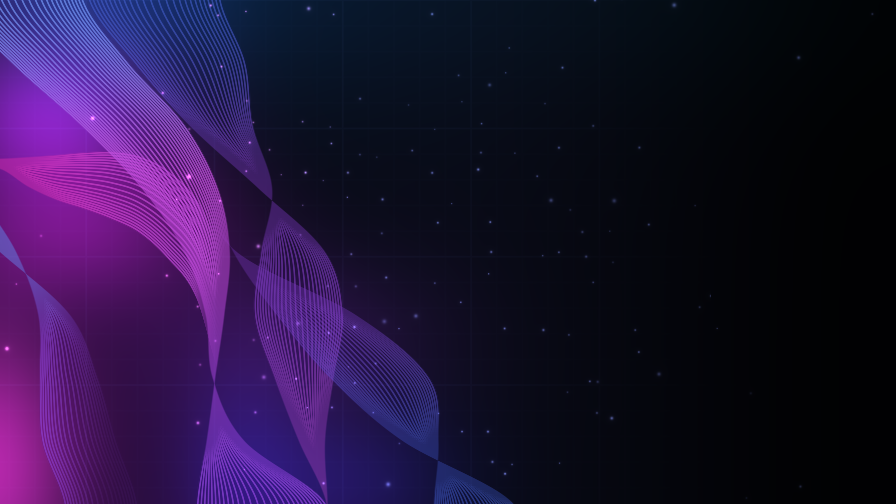
A Shadertoy shader for this background:

```glsl
const vec3 NAVY = vec3(0.032, 0.040, 0.085);
const vec3 INK = vec3(0.004, 0.005, 0.010);
const vec3 PLUM = vec3(0.15, 0.045, 0.22);
const vec3 SKY = vec3(0.46, 0.60, 0.98);
const vec3 BLUE = vec3(0.27, 0.38, 0.82);
const vec3 VIOLET = vec3(0.58, 0.28, 0.88);
const vec3 ORCHID = vec3(0.82, 0.34, 0.92);
const vec3 MAGENTA = vec3(0.88, 0.22, 0.76);

vec2 hash2(vec2 c) {
    vec3 q = fract(c.xyx * vec3(0.1031, 0.1030, 0.0973));
    q += dot(q, q.yzx + 33.33);
    return fract((q.xx + q.yz) * q.zy);
}

float glow(vec2 p, vec2 centre, vec2 radius) {
    vec2 d = (p - centre) / radius;
    return exp(-dot(d, d));
}

// Smooth curve through nine evenly spaced values, u runs from 0 to 8
float spline(float e[9], float u) {
    int i = clamp(int(floor(u)), 0, 7);
    float t = clamp(u - float(i), 0.0, 1.0);
    float a = e[max(i - 1, 0)], b = e[i], c = e[i + 1], d = e[min(i + 2, 8)];
    return b + 0.5 * t * (c - a + t * (2.0 * a - 5.0 * b + 4.0 * c - d
         + t * (3.0 * (b - c) + d - a)));
}

// Threads bunched towards two edges: x = line mask, y = body mask
vec2 ribbon(float across, float a, float b, float count) {
    float px = 1.0 / iResolution.y;
    float span = b - a;
    float t = (across - a) / (abs(span) < 1e-4 ? 1e-4 : span);
    float n = count * (t + 0.055 * sin(6.2832 * t));
    float body = smoothstep(-px, px, min(across - min(a, b), max(a, b) - across));
    float density = length(vec2(dFdx(n), dFdy(n)));
    float d = abs(fract(n) - 0.5) / max(density, 1e-4);
    float halfWidth = max(0.0012 / px - 0.3, 0.0);
    float line = 1.0 - smoothstep(halfWidth, halfWidth + 1.0, d);
    line = mix(line, 0.62, smoothstep(0.42, 0.85, density));
    return vec2(line, 1.0) * body;
}

// Saturated film below, bright threads above
vec3 weave(vec3 col, vec2 threads, vec3 tint, float lineAlpha, float fillAlpha) {
    col = mix(col, tint * tint * 0.75, threads.y * fillAlpha);
    return mix(col, tint, threads.x * lineAlpha);
}

vec3 threeStop(vec3 a, vec3 b, vec3 c, float t) {
    return mix(mix(a, b, smoothstep(0.0, 0.38, t)), c, smoothstep(0.5, 1.0, t));
}

// One sparkle at most in each cell
float sparkle(vec2 p, float cell, float chance, float size) {
    vec2 id = floor(p / cell);
    vec2 r = hash2(id + 17.0), s = hash2(id + 71.0);
    float d = length(p - (id + 0.2 + 0.6 * r) * cell);
    float wanted = size * (0.6 + 0.6 * s.y);
    float radius = max(wanted, 0.65 / iResolution.y);
    float shape = exp(-d * d / (radius * radius)) + 0.15 * exp(-d / (radius * 1.5));
    return shape * wanted / radius * step(s.x, chance) * (0.3 + 0.7 * r.y);
}

float gridLine(vec2 p, float pitch) {
    vec2 d = abs(fract(p / pitch + 0.5) - 0.5) * pitch;
    vec2 m = 1.0 - smoothstep(0.0, 0.0012 + 1.0 / iResolution.y, d);
    return max(m.x, m.y);
}

void mainImage(out vec4 fragColor, in vec2 fragCoord) {
    vec2 p = fragCoord / iResolution.y;
    float v = 1.0 - p.y, u = v * 8.0;

    // Dark backdrop and coloured haze
    vec3 col = mix(NAVY, INK, smoothstep(0.85, 1.75, p.x));
    col = mix(col, PLUM, 1.0 - smoothstep(0.35, 1.0, p.x + 0.45 * p.y));
    col += vec3(0.0, 0.045, 0.08) * glow(p, vec2(0.58, 1.05), vec2(0.35, 0.28));
    col += vec3(0.0, 0.030, 0.040) * glow(p, vec2(1.2, 1.05), vec2(0.5, 0.25));
    col += vec3(0.03, 0.16, 0.32) * glow(p, vec2(0.2, 1.05), vec2(0.26, 0.22));
    col += vec3(0.36, 0.07, 0.48) * glow(p, vec2(0.10, 0.77), vec2(0.19, 0.14));
    col += vec3(0.30, 0.04, 0.30) * glow(p, vec2(0.15, 0.55), vec2(0.25, 0.15));
    col += vec3(0.56, 0.11, 0.45) * glow(p, vec2(-0.02, 0.07), vec2(0.16, 0.27));
    col += vec3(0.11, 0.03, 0.16) * glow(p, vec2(0.6, 0.32), vec2(0.28, 0.18));
    col += vec3(0.05, 0.04, 0.22) * glow(p, vec2(0.7, 0.04), vec2(0.22, 0.15));
    col += vec3(0.03, 0.04, 0.20) * glow(p, vec2(0.48, 0.06), vec2(0.13, 0.22));

    // Faint grid
    vec2 g = p - vec2(0.171, 0.236);
    col += vec3(0.10, 0.13, 0.22) * (0.11 * gridLine(g, 0.2546) + 0.04 * gridLine(g, 0.0509))
         * (1.0 - smoothstep(0.8, 1.5, p.x));

    // Upper blue ribbon, twisting into a violet veil
    float a = spline(float[9](.174, .266, .377, .514, .645, .681, .662, .645, .650), u);
    float b = spline(float[9](.440, .488, .502, .540, .518, .505, .545, .593, .648), u);
    col = weave(col, ribbon(p.x, a, b, 26.0), threeStop(BLUE, VIOLET * 0.9, ORCHID * 0.85, v), 0.55, 0.12);

    // Lower ribbon sweeping to the right
    a = spline(float[9](.40, .40, .40, .400, .470, .706, .852, .870, .861), u);
    b = spline(float[9](.41, .41, .41, .415, .463, .549, .655, .799, 1.019), u);
    col = weave(col, ribbon(p.x, a, b, 28.0) * smoothstep(0.45, 0.50, v),
                mix(VIOLET * 0.9, BLUE, smoothstep(0.55, 0.95, v)), 0.48, 0.12);

    // Small ribbon at the lower left
    a = spline(float[9](-.2, -.15, -.1, -.046, .032, .076, .079, .083, .127), u);
    b = spline(float[9](-.5, -.4, -.3, -.140, .000, .139, .194, .231, .273), u);
    float fade = 1.0 - 0.9 * smoothstep(0.06, 0.23, p.x);
    col = weave(col, ribbon(p.x, a, b, 20.0) * fade, mix(SKY, VIOLET, smoothstep(0.48, 0.7, v)), 0.6, 0.2);

    // Magenta fan, running sideways
    float along = p.x * 18.0;
    a = spline(float[9](.315, .312, .308, .303, .301, .310, .338, .394, .498), along);
    b = spline(float[9](.335, .370, .396, .414, .435, .463, .514, .590, .764), along);
    fade = 1.0 - smoothstep(0.38, 0.44, p.x);
    col = weave(col, ribbon(v, a, b, 20.0) * fade, mix(MAGENTA, ORCHID, smoothstep(0.0, 0.4, p.x)), 0.6, 0.25);

    // Main ribbon
    a = spline(float[9](.167, .255, .368, .433, .456, .445, .427, .410, .389), u);
    b = spline(float[9](-.093, .023, .162, .282, .366, .408, .422, .485, .648), u);
    col = weave(col, ribbon(p.x, a, b, 28.0), threeStop(SKY, ORCHID, VIOLET, v), 0.68, 0.2);

    // Sparkles, pink on the left and blue on the right
    float spread = smoothstep(0.2, 0.6, p.x) * (1.0 - smoothstep(0.95, 1.65, p.x));
    float stars = 0.65 * sparkle(p, 0.052, 0.02 + 0.28 * spread, 0.0021)
                + 0.85 * sparkle(p + 0.37, 0.117, 0.10 + 0.10 * spread, 0.0034);
    vec3 starTint = mix(vec3(1.0, 0.5, 0.95), vec3(0.50, 0.55, 0.92), smoothstep(0.35, 0.8, p.x));
    col += starTint * stars * (1.0 - 0.6 * smoothstep(0.9, 1.6, p.x));

    fragColor = vec4(clamp(col, 0.0, 1.0), 1.0);
}
```
